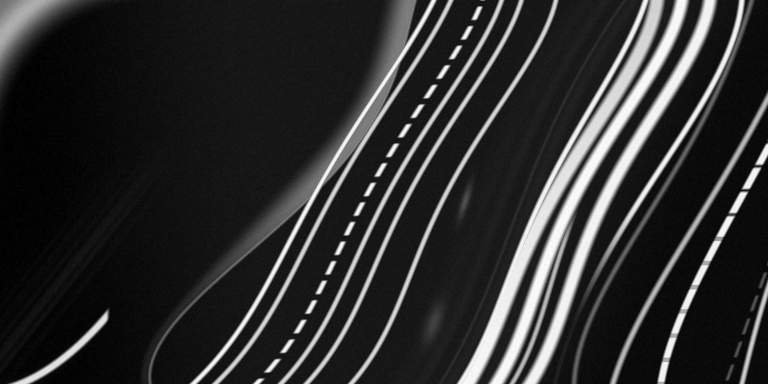
A WebGL 2 fragment shader for this background:

```glsl
#version 300 es
precision highp float;

#define ROAD_TONE 0.078
#define GRAIN 0.022
#define LINE_HALF 0.0060
#define LINE_BLUR 0.0046
#define BAND_HALF 0.0160
#define BAND_BLUR 0.0090
#define DASH_PERIOD 0.051
#define DASH_FILL 0.70
#define HALO 0.10

uniform vec2 u_resolution;
out vec4 fragColor;

float hash(vec2 p) {
    vec3 q = fract(p.xyx * vec3(0.1031, 0.1030, 0.0973));
    q += dot(q, q.yzx + 33.33);
    return fract((q.x + q.y) * q.z);
}

// Smooth one-dimensional noise for faint streaks
float streaks(float x) {
    float cell = floor(x), f = fract(x);
    return mix(hash(vec2(cell, 7.0)), hash(vec2(cell + 1.0, 7.0)), f * f * (3.0 - 2.0 * f));
}

// Quartic through five evenly spaced heights, from the bottom to the top
float curveX(float y, vec4 low, float top) {
    float t = 4.0 * y;
    vec4 d1 = vec4(low.yzw, top) - low;
    vec3 d2 = d1.yzw - d1.xyz;
    vec2 d3 = d2.yz - d2.xy;
    float d4 = d3.y - d3.x;
    return low.x + t * (d1.x + (t - 1.0) / 2.0 * (d2.x + (t - 2.0) / 3.0 * (d3.x + (t - 3.0) / 4.0 * d4)));
}

// Position and slope of a curve at height y
vec2 curve(float y, vec4 low, float top) {
    float x = curveX(y, low, top);
    return vec2(x, (curveX(y + 0.002, low, top) - x) / 0.002);
}

// Signed distance to a curve, positive on its right
float side(vec2 p, vec2 c) {
    return (p.x - c.x) * inversesqrt(1.0 + c.y * c.y);
}

float stroke(float d, float halfWidth, float blur) {
    float edge = max(blur, 1.0 / u_resolution.y);
    float core = 1.0 - smoothstep(halfWidth - edge, halfWidth + edge, abs(d));
    return core + HALO * (1.0 - core) * exp(-abs(d) / (halfWidth + edge));
}

float trail(vec2 p, vec4 low, float top, float halfWidth, float blur) {
    return stroke(side(p, curve(p.y, low, top)), halfWidth, blur);
}

float dashes(float y, float period, float fill) {
    float d = abs(fract(y / period) - 0.5);
    return 1.0 - smoothstep(fill * 0.5 - 0.08, fill * 0.5 + 0.08, d);
}

// Soft oval leaning along the road
float spot(vec2 p, vec2 centre, vec2 size) {
    vec2 q = p - centre;
    q.x -= 0.3 * q.y;
    q /= size;
    return exp(-dot(q, q));
}

void main() {
    vec2 p = gl_FragCoord.xy / u_resolution.y;
    float y = p.y;

    // Dark ground with faint streaks
    float lane = p.x - curveX(y, vec4(1.146, 1.271, 1.367, 1.477), 1.628);
    float light = 0.008 + ROAD_TONE * smoothstep(0.1, 0.75, p.x + 0.1 * y);
    light *= 1.0 - 0.55 * smoothstep(0.15, 0.45, lane);
    light += 0.05 * streaks(lane * 40.0) * exp(-pow((lane - 0.02) / 0.13, 2.0));
    float fan = p.x - 0.8 * y;
    light += 0.07 * streaks(fan * 75.0) * exp(-pow((fan + 0.07) / 0.09, 2.0))
           * (1.0 - smoothstep(0.3, 0.68, y));

    // Blurred arcs in the upper left corner
    float arc = length(p - vec2(0.39, 0.61)) - 0.4;
    float corner = 1.0 - smoothstep(-0.70, -0.50, p.x - y);
    light += corner * (0.42 * smoothstep(-0.02, 0.08, arc) + 0.25 * exp(-pow((arc - 0.085) / 0.035, 2.0)));

    // Soft ribbon with one crisp edge
    float ribbon = side(p, curve(y, vec4(0.391, 0.542, 0.820, 1.005), 1.081));
    float rise = smoothstep(0.15, 0.6, y);
    float veil = smoothstep(-mix(0.03, 0.085, rise), -0.012, ribbon) * (1.0 - smoothstep(-0.004, 0.008, ribbon));
    light += mix(0.08, 0.40, rise) * veil;
    light = max(light, mix(0.40, 0.55, rise) * stroke(ribbon, 0.004, 0.005));

    // Bundle of six road lines, the third one dashed
    vec2 first = curve(y, vec4(0.503, 0.690, 0.823, 0.977), 1.130);
    vec2 last = curve(y, vec4(0.914, 1.055, 1.164, 1.318), 1.448);
    float spread[6] = float[6](0.0, 0.14, 0.40, 0.555, 0.717, 1.0);
    for (int i = 0; i < 6; i++) {
        float line = stroke(side(p, mix(first, last, spread[i])), LINE_HALF, LINE_BLUR);
        if (i == 2) line *= dashes(y - 0.532, DASH_PERIOD, DASH_FILL);
        light = max(light, (i == 0 || i == 2 ? 0.96 : 0.84) * line);
    }

    // Broad bright bands
    light = max(light, 0.95 * trail(p, vec4(1.198, 1.315, 1.419, 1.557), 1.682, 0.007, 0.005));
    light = max(light, mix(0.97, 0.82, y) * trail(p, vec4(1.218, 1.330, 1.446, 1.600), 1.711, 0.018, BAND_BLUR));
    light = max(light, 0.97 * trail(p, vec4(1.292, 1.398, 1.503, 1.656), 1.776, BAND_HALF, BAND_BLUR));
    light = max(light, 0.95 * trail(p, vec4(1.380, 1.484, 1.585, 1.734), 1.849, BAND_HALF, BAND_BLUR));
    light = max(light, 0.72 * trail(p, vec4(1.333, 1.432, 1.521, 1.660), 1.790, 0.006, 0.005)
                     * (1.0 - smoothstep(0.35, 0.5, y)));

    // Thinner trails to the right
    light = max(light, mix(0.12, 0.95, smoothstep(0.15, 0.5, y))
                     * trail(p, vec4(1.445, 1.536, 1.680, 1.839), 1.932, 0.007, 0.005));
    light = max(light, 0.42 * trail(p, vec4(1.495, 1.576, 1.724, 1.862), 1.958, 0.006, 0.007));
    light = max(light, 0.72 * trail(p, vec4(1.596, 1.711, 1.862, 2.003), 2.122, 0.007, 0.006));
    float worn = max(dashes(y, 0.063, 0.90), 0.7 * (1.0 - smoothstep(0.35, 0.5, y)));
    light = max(light, 0.95 * worn * trail(p, vec4(1.721, 1.807, 1.938, 2.070), 2.190, 0.009, 0.004));
    light = max(light, 0.80 * trail(p, vec4(1.932, 2.000, 2.100, 2.230), 2.350, 0.006, 0.005));
    light = max(light, 0.35 * trail(p, vec4(1.890, 1.979, 2.080, 2.200), 2.320, 0.004, 0.005)
                     * dashes(y, 0.06, 0.7));
    light = max(light, 0.17 * stroke(lane, 0.007, 0.007));

    // Short stroke with a cut end in the lower left corner
    float u = p.x - 0.052;
    float bend = (y - 0.403 * u - 1.67 * u * u) * inversesqrt(1.0 + pow(0.403 + 3.34 * u, 2.0));
    light = max(light, 0.88 * stroke(bend, 0.009, 0.005) * (1.0 - smoothstep(0.275, 0.288, p.x)));

    // Out of focus glints and grain
    light += 0.22 * spot(p, vec2(1.211, 0.475), vec2(0.010, 0.045));
    light += 0.15 * spot(p, vec2(1.130, 0.160), vec2(0.020, 0.050));
    light += GRAIN * (hash(floor(p * 256.0)) - 0.5);
    fragColor = vec4(vec3(clamp(light, 0.0, 1.0)), 1.0);
}
```
